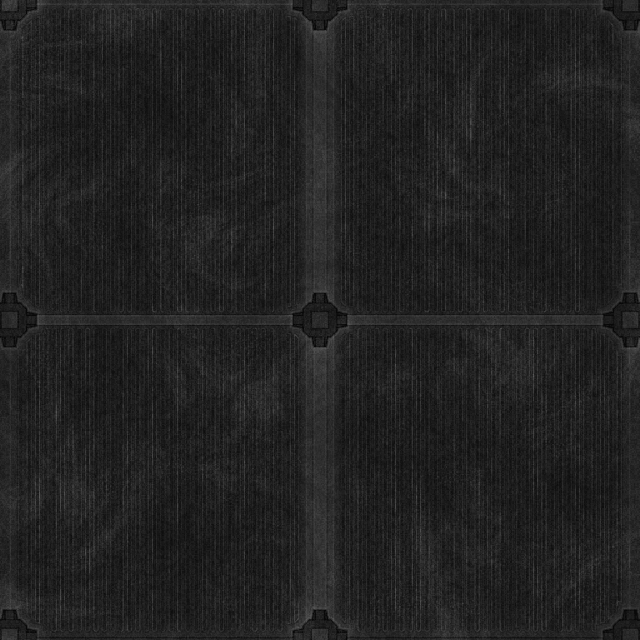
Give the GLSL for this texture, as a Shadertoy shader.

```glsl
// Two by two dark ribbed metal panels, joined by seams with cross-shaped bosses and grimy wear.

float hash(vec2 p) {
    vec3 v = fract(p.xyx * 0.1031);
    v += dot(v, v.yzx + 33.33);
    return fract((v.x + v.y) * v.z);
}

// Distance to the nearest scattered point
float cellular(vec2 p) {
    vec2 cell = floor(p);
    float nearest = 2.0;
    for (int y = -1; y <= 1; y++)
    for (int x = -1; x <= 1; x++) {
        vec2 c = cell + vec2(x, y);
        vec2 point = c + vec2(hash(c), hash(c + 57.3));
        nearest = min(nearest, length(p - point));
    }
    return nearest;
}

// Warped, layered sines, about -1 to 1
float clouds(vec2 p) {
    float sum = 0.0, amp = 0.42;
    for (int i = 0; i < 7; i++) {
        p = mat2(0.8, 0.6, -0.6, 0.8) * p * 1.75 + 3.1;
        p += 0.9 * sin(p.yx * 0.7 + float(i));
        sum += amp * sin(p.x) * cos(p.y * 0.9);
        amp *= 0.8;
    }
    return sum;
}

float fill(float d) {
    return clamp(0.5 - d * iResolution.y, 0.0, 1.0);
}

float stroke(float d, float halfWidth) {
    return fill(abs(d) - halfWidth);
}

void mainImage(out vec4 fragColor, in vec2 fragCoord) {
    vec2 uv = fragCoord / iResolution.xy;
    vec2 p = uv - 0.5, a = abs(p);
    float grime = clouds(uv * 8.0);
    float shade = 0.126;

    // Boss shape: chamfered square with four tapering arms
    vec2 spacing = vec2(0.485, 0.495);
    vec2 q = abs(p - spacing * round(p / spacing));
    vec2 m = q.x > q.y ? q : q.yx;
    float body = max(m.x - 0.027, (q.x + q.y) * 0.707 - 0.031);
    float arm = max(m.x - 0.042, m.y - 0.018 + 0.2 * m.x);
    float boss = min(body, arm);

    // Round-ended slots, 34 in each panel, with unevenly worn rims
    float column = (a.x - 0.030) / 0.01306;
    float id = clamp(floor(column), 0.0, 33.0);
    vec2 seed = vec2(id + 40.0 * step(0.0, p.x), 7.0 + step(0.0, p.y));
    vec2 s = vec2((column - id - 0.5) * 0.01306, a.y - clamp(a.y, 0.016, 0.483));
    float slot = max(length(s) - 0.0031, 0.013 - boss);
    float side = step(0.0, s.x);
    float chips = hash(vec2(floor(uv.y * 190.0), id * 2.0 + side + 80.0 * step(0.0, p.x)));
    float wear = 0.65 + 0.35 * sin(uv.y * 23.0 + id * 2.7) * sin(uv.y * 61.0 - id);
    float rim = 0.030 + 0.120 * pow(hash(seed + 11.0 * side), 1.5);
    shade = mix(shade, 0.090, fill(slot));
    shade -= 0.030 * stroke(slot - 0.0021, 0.0009);
    shade += stroke(slot, 0.0008) * wear * rim * (0.55 + 0.8 * chips);

    // Wide upright seam with a raised middle
    shade = mix(shade, 0.158, fill(a.x - 0.0215));
    shade += 0.018 * fill(a.x - 0.009);
    shade += 0.050 * stroke(a.x - 0.0215, 0.0009);
    shade += 0.045 * stroke(a.x - 0.009, 0.0008);
    shade -= 0.035 * stroke(a.x - 0.0115, 0.0009);

    // Narrow level seam
    float across = fill(0.021 - a.x) * fill(a.x - 0.484);
    shade = mix(shade, 0.158, across * fill(a.y - 0.007));
    shade += across * 0.065 * stroke(a.y - 0.0065, 0.0009);
    shade -= across * 0.055 * stroke(a.y - 0.0087, 0.0009);

    // Outer frame with shallow side tabs
    vec2 tab = vec2(a.x - 0.500, mod(a.y, 0.245) - 0.1225);
    float tabEdge = length(max(abs(tab) - vec2(0.008, 0.022), 0.0)) - 0.008;
    shade = mix(shade, 0.122, fill(0.484 - a.x));
    shade += 0.045 * stroke(a.x - 0.484, 0.0008);
    shade += 0.030 * stroke(tabEdge, 0.0009) - 0.015 * fill(tabEdge);
    shade += 0.075 * stroke(p.y - 0.4935, 0.0009);
    shade -= 0.060 * stroke(p.y + 0.4965, 0.0012);

    // Dust settled along the panel edges
    vec2 inset = min(a - vec2(0.0215, 0.007), 0.485 - a);
    shade += 0.020 * exp(-max(min(inset.x, inset.y), 0.0) * 70.0);

    // Pale rubbed halo, then the dark boss, its arm ridges and square cap
    shade += 0.065 * exp(-max(boss, 0.0) * 110.0) + 0.040 * stroke(boss - 0.003, 0.0009);
    float ring = m.x - 0.0265;
    float cap = m.x - 0.0115;
    shade = mix(shade, 0.095 + 0.020 * fill(ring), fill(boss));
    shade += 0.030 * fill(boss) * fill(-ring) * fill(m.y - 0.006);
    shade -= 0.060 * fill(boss) * fill(-ring) * stroke(m.y - 0.0072, 0.0010);
    shade -= 0.075 * stroke(boss, 0.0013);
    shade -= 0.045 * stroke(ring, 0.0011) * fill(boss);
    shade += 0.055 * fill(cap) + 0.030 * stroke(cap, 0.0008);
    shade -= 0.050 * stroke(cap - 0.0022, 0.0010);

    // Cloudy grime, pale flecks and fine grain that is rougher where worn
    shade *= 1.0 + 0.21 * grime;
    shade += 0.028 * smoothstep(0.1, 0.9, grime) + 0.006;
    float fleck = 1.0 - smoothstep(0.08, 0.30, cellular(uv * 150.0));
    shade += 0.050 * fleck * smoothstep(0.0, 0.7, clouds(uv * 11.0 + 4.0));
    float mottle = 0.45 - cellular(uv * 75.0 + grime);
    float grain = hash(floor(uv * 512.0)) + 0.5 * hash(floor(uv * vec2(400.0, 150.0)) + 91.0);
    shade += 0.022 * mottle + (0.052 + 0.018 * grime) * (grain - 0.75);

    fragColor = vec4(vec3(clamp(shade, 0.03, 0.35)), 1.0);
}
```
